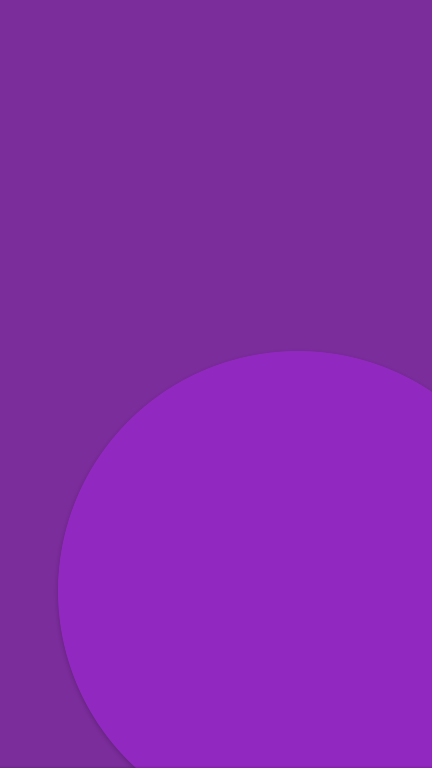
Write a Shadertoy shader that draws this background.

```glsl
#define BACKDROP vec3(0.485, 0.175, 0.612)
#define DISC vec3(0.570, 0.155, 0.750)
#define DISC_CENTER vec2(0.3880, 0.2305)
#define DISC_RADIUS 0.3125
#define SHADOW_OFFSET vec2(0.0, -0.0025)
#define SHADOW_BLUR 0.007
#define SHADOW_STRENGTH 0.22
#define FLOOR_SHADE 0.10
#define FLOOR_HEIGHT 0.004

float circleDistance(vec2 p, vec2 center, float radius) {
    return length(p - center) - radius;
}

void mainImage(out vec4 fragColor, in vec2 fragCoord) {
    // Canvas height is one unit
    vec2 p = fragCoord / iResolution.y;
    float pixel = 1.0 / iResolution.y;

    // Soft shadow cast slightly downward by the disc
    float shadowDistance = circleDistance(p, DISC_CENTER + SHADOW_OFFSET, DISC_RADIUS);
    float shadow = 1.0 - smoothstep(-SHADOW_BLUR, SHADOW_BLUR, shadowDistance);
    vec3 color = BACKDROP * (1.0 - SHADOW_STRENGTH * shadow);

    // Flat disc with a smooth rim
    float discDistance = circleDistance(p, DISC_CENTER, DISC_RADIUS);
    color = mix(color, DISC, 1.0 - smoothstep(-0.5 * pixel, 0.5 * pixel, discDistance));

    // Thin shade along the lower border
    color *= 1.0 - FLOOR_SHADE * (1.0 - smoothstep(0.0, FLOOR_HEIGHT, p.y));

    fragColor = vec4(color, 1.0);
}
```
